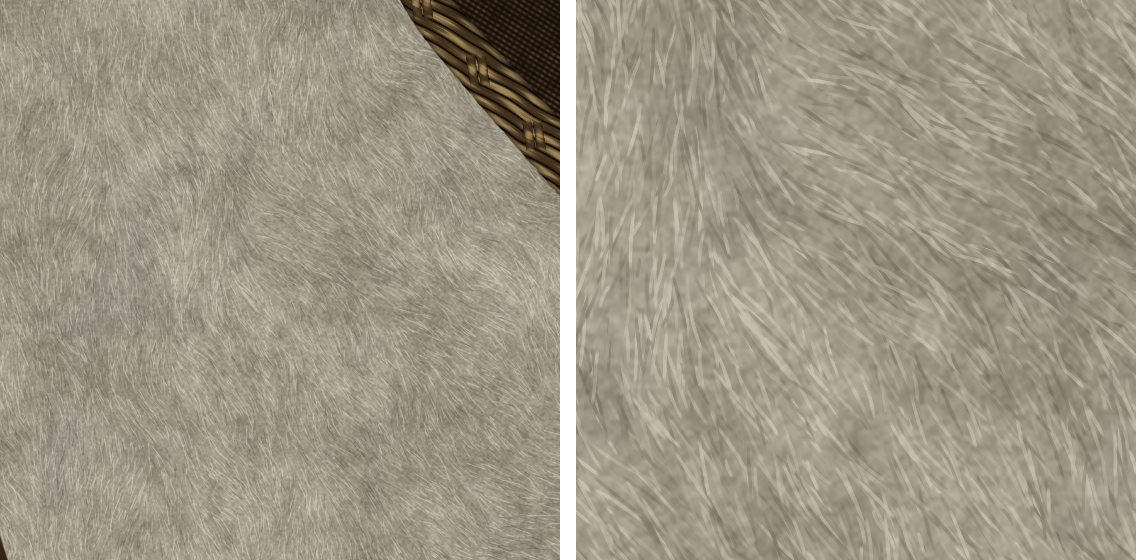
Left: the whole. Right: its middle third, enlarged.
This texture is drawn by a Shadertoy shader. Its source:

```glsl
// Pale, matted fur draped over a dark wicker seat that shows at the top right.
// Fur is layers of fine hairs scattered on jittered grids and turned by a
// noisy flow field; the seat is repeated rounded strands and fine mesh.

vec3 hash3(vec2 p) {
    vec3 q = fract(p.xyx * vec3(0.1031, 0.1030, 0.0973));
    q += dot(q, q.yxz + 33.33);
    return fract((q.xxy + q.yzz) * q.zyx);
}

float noise(vec2 p) {
    vec2 i = floor(p), f = fract(p);
    f = f * f * (3.0 - 2.0 * f);
    float low = mix(hash3(i).x, hash3(i + vec2(1, 0)).x, f.x);
    float high = mix(hash3(i + vec2(0, 1)).x, hash3(i + vec2(1, 1)).x, f.x);
    return mix(low, high, f.y);
}

float fbm(vec2 p) {
    float sum = 0.0, amp = 0.5;
    for (int i = 0; i < 4; i++) {
        sum += amp * noise(p);
        p = mat2(1.6, 1.2, -1.2, 1.6) * p + 7.3;
        amp *= 0.5;
    }
    return sum / 0.9375;
}

// Hairs lean down and to the right, more so on the right side
float flowAngle(vec2 p) {
    return mix(-1.35, -0.8, p.x) + 1.3 * (noise(p * 8.0 + 3.0) - 0.5)
         + 0.7 * (noise(p * 21.0) - 0.5);
}

// Lightness of the fur, about -1 to 1
float furTone(vec2 p, float px) {
    float patches = 2.1 * (fbm(p * 9.0 + 11.0) - 0.5) + 1.1 * (noise(p * vec2(44, 32)) - 0.5);
    float tone = patches - 0.3;
    const float cell = 0.025;
    for (int layer = 0; layer < 10; layer++) {
        vec2 shift = hash3(vec2(layer, 91)).xy;
        vec2 home = floor(p / cell + shift);
        for (int k = 0; k < 9; k++) {
            vec2 id = home + vec2(k % 3 - 1, k / 3 - 1);
            vec3 place = hash3(id + float(layer) * 57.0);
            vec3 look = hash3(id + float(layer) * 57.0 + 211.0);
            vec2 root = (id + place.xy - shift) * cell;
            float angle = flowAngle(root) + 0.6 * (place.z - 0.5);
            vec2 dir = vec2(cos(angle), sin(angle)), d = p - root;
            float along = dot(d, dir) / (cell * mix(0.25, 0.95, look.x));
            float across = dot(d, vec2(-dir.y, dir.x));
            across += 0.003 * (look.y - 0.5) * along * along;
            float width = 0.0011 * (1.0 - 0.4 * along * along);
            float hair = 1.0 - smoothstep(width - 0.5 * px, width + 0.5 * px, abs(across));
            hair *= 1.0 - smoothstep(0.65, 1.0, abs(along));
            tone = mix(tone, patches * 0.85 + 3.5 * (look.z - 0.47), 0.75 * hair);
        }
    }
    // Small flecks over the hairs
    float flecks = noise(p * 330.0) + noise(p.yx * 210.0 + 40.0) - 1.0;
    return tone + 0.95 * flecks;
}

// Round profile of a strand: 1 on its axis, 0 at its sides
float strand(float x) {
    return sqrt(max(0.0, 1.0 - x * x));
}

vec3 wickerColor(float height) {
    vec3 c = mix(vec3(0.08, 0.045, 0.015), vec3(0.25, 0.19, 0.11), smoothstep(0.05, 0.4, height));
    return mix(c, vec3(0.62, 0.52, 0.34), smoothstep(0.4, 1.0, height));
}

vec3 seat(vec2 p, float furEdge) {
    // Long, nearly straight strands that dip under each other
    vec2 dir = vec2(0.86, -0.51);
    float s = dot(p, dir), t = dot(p, vec2(0.51, 0.86));
    t += 0.0015 * cos(s * 45.0) + 0.006 * noise(p * 22.0);
    float row = floor(t / 0.0175);
    float over = 0.74 + 0.28 * cos(s * 45.0 + row * 2.4);
    float height = strand((fract(t / 0.0175) * 2.0 - 1.0) * 1.12) * over;

    // Pairs of short posts spaced along the rim
    vec2 rim = vec2(0.65, -0.76), first = vec2(0.853, 0.876);
    vec2 d = p - first - rim * 0.155 * round(dot(p - first, rim) / 0.155);
    float post = strand((abs(d.x + 0.15 * d.y) - 0.0095) / 0.0085);
    float inPost = smoothstep(0.0, 0.5, post) * (1.0 - smoothstep(0.018, 0.032, abs(d.y)));
    height = mix(height, post * (0.7 + 0.25 * cos(d.y * 190.0)), inPost);
    height *= 0.75 + 0.5 * noise(vec2(s * 40.0, t * 400.0));
    vec3 color = wickerColor(height);

    // Dark mesh behind the rim, with a shaded seam
    float mesh = p.y - 0.985 + 1.1 * (p.x - 0.82);
    float ribs = 0.5 + 0.5 * cos(dot(p, vec2(0.53, 0.85)) * 720.0);
    float ties = 0.5 + 0.5 * cos(dot(p, vec2(0.9, -0.45)) * 560.0);
    vec3 meshColor = mix(vec3(0.08, 0.05, 0.025), vec3(0.31, 0.23, 0.15),
                         ribs * (0.4 + 0.5 * ties) * (0.5 + 0.8 * noise(p * 60.0)));
    color *= 1.0 - 0.5 * smoothstep(-0.02, 0.0, mesh);
    color = mix(color, meshColor, smoothstep(-0.003, 0.003, mesh));
    return color * mix(0.55, 1.0, smoothstep(0.0, 0.01, furEdge));
}

void mainImage(out vec4 fragColor, in vec2 fragCoord) {
    vec2 p = fragCoord / iResolution.y;
    float px = 1.0 / iResolution.y;

    // Fur color: warm grey, with cooler stains in the shaded patches
    float tone = furTone(p, px);
    vec3 color = vec3(0.636, 0.607, 0.539) + clamp(tone, -2.2, 1.9) * vec3(0.077, 0.075, 0.074);
    float stain = smoothstep(0.5, 0.72, fbm(p * 9.0 + 31.0)) * (1.0 - 0.5 * p.x);
    color += stain * vec3(-0.035, -0.034, -0.014);

    // Curved fur border at the top right
    float x = p.x - 0.714;
    float edge = p.y - 1.0 + 1.14 * x + 0.025 * (1.0 - exp(-30.0 * max(x, 0.0)));
    edge = 0.66 * edge + 0.002 * (noise(p * 130.0) - 0.5);
    color = mix(color, seat(p, edge), smoothstep(-px, px, edge));

    // Sliver of seat at the bottom left
    float corner = 0.0133 * (1.0 - p.x / 0.014 - p.y / 0.043);
    color = mix(color, vec3(0.20, 0.14, 0.09), smoothstep(-px, px, corner));
    fragColor = vec4(color, 1.0);
}
```
